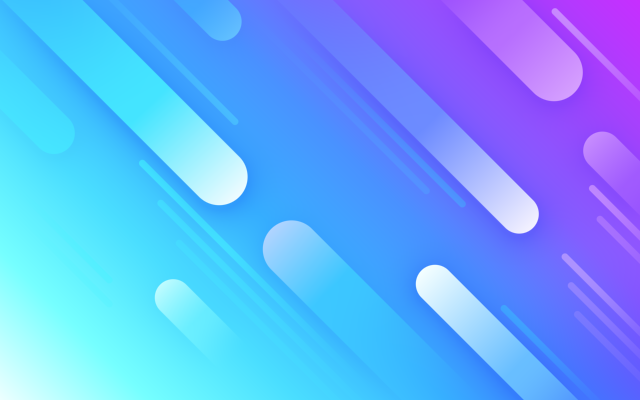
A Shadertoy shader for this background:

```glsl
const vec2 UP_LEFT = vec2(-0.70711, 0.70711);
const vec2 DOWN_RIGHT = -UP_LEFT;
const vec3 WHITE = vec3(0.96, 1.0, 1.0);
const vec3 CYAN = vec3(0.27, 0.95, 1.0);
const vec3 SKY = vec3(0.25, 0.72, 1.0);
const vec3 LILAC = vec3(0.83, 0.60, 1.0);
const vec3 SHADOW_TINT = vec3(0.72, 0.76, 0.98);

// Diagonal ramp from pale cyan to magenta
vec3 backdrop(vec2 p, float aspect) {
    vec3 ramp[8] = vec3[8](
        vec3(0.93, 1.00, 1.00), vec3(0.46, 1.00, 1.00),
        vec3(0.29, 0.87, 1.00), vec3(0.22, 0.71, 1.00),
        vec3(0.29, 0.57, 1.00), vec3(0.52, 0.37, 1.00),
        vec3(0.64, 0.27, 0.99), vec3(0.78, 0.18, 1.00));
    float t = clamp((p.x + p.y) / (aspect + 1.0), 0.0, 1.0) * 7.0;
    int i = min(int(t), 6);
    vec3 color = mix(ramp[i], ramp[i + 1], t - float(i));
    float corner = smoothstep(0.9, 1.6, p.x) * smoothstep(0.4, 0.0, p.y);
    return color - vec3(0.02, 0.12, 0.0) * corner;
}

// Distance to a round-ended bar running endlessly along its tail
float barDistance(vec2 q, vec2 tail, float radius) {
    return length(q - tail * max(dot(q, tail), 0.0)) - radius;
}

float coverage(float dist, float pixel) {
    return smoothstep(0.75 * pixel, -0.75 * pixel, dist);
}

// Bar blending from tip to body at the bend, then fading out by reach
vec3 drawBar(vec3 base, vec2 q, vec2 tail, float radius, vec4 tip, vec4 body,
             float bend, float reach, float shadow, float pixel) {
    float along = dot(q, tail);
    float fade = 1.0 - smoothstep(bend, reach, along);
    float dist = barDistance(q, tail, radius);

    float below = barDistance(q + vec2(0.0, 0.012), tail, radius);
    float shade = shadow * fade * exp(-max(below, 0.0) * 28.0);
    base = mix(base, base * SHADOW_TINT, shade);

    float blend = clamp((along + radius) / (bend + radius), 0.0, 1.0);
    vec4 paint = mix(tip, body, blend);
    return mix(base, paint.rgb, paint.a * fade * coverage(dist, pixel));
}

// Evenly stepped thin lines, each fainter than the last
vec3 drawStreaks(vec3 base, vec2 p, vec2 start, vec2 stride, int count,
                 vec2 tail, vec4 paint, float decay, float reach, float pixel) {
    for (int i = 0; i < count; i++) {
        vec2 q = p - start - stride * float(i);
        base = drawBar(base, q, tail, 0.0085, paint, paint, 0.0, reach, 0.0, pixel);
        paint.a *= decay;
    }
    return base;
}

void mainImage(out vec4 fragColor, in vec2 fragCoord) {
    float pixel = 1.0 / iResolution.y;
    vec2 p = fragCoord * pixel;
    vec3 color = backdrop(p, iResolution.x * pixel);

    // Thin streaks on the cyan side
    color = drawStreaks(color, p, vec2(0.356, 0.592), vec2(0.046, -0.100), 3,
        DOWN_RIGHT, vec4(CYAN, 0.85), 0.55, 0.85, pixel);
    color = drawStreaks(color, p, vec2(0.273, 0.300), vec2(0.0, -0.060), 2,
        UP_LEFT, vec4(CYAN, 0.40), 0.5, 0.35, pixel);
    color = drawStreaks(color, p, vec2(0.5875, 0.696), vec2(0.0), 1,
        UP_LEFT, vec4(0.30, 0.78, 1.0, 0.80), 1.0, 0.65, pixel);

    // Thin streaks on the violet side
    color = drawStreaks(color, p, vec2(1.156, 0.490), vec2(-0.090, 0.033), 2,
        UP_LEFT, vec4(0.32, 0.64, 1.0, 0.85), 0.6, 0.68, pixel);
    color = drawStreaks(color, p, vec2(1.3875, 0.971), vec2(0.0), 1,
        DOWN_RIGHT, vec4(LILAC, 0.85), 1.0, 0.50, pixel);
    color = drawStreaks(color, p, vec2(1.481, 0.529), vec2(0.019, -0.077), 2,
        DOWN_RIGHT, vec4(LILAC, 0.80), 0.5, 0.32, pixel);
    color = drawStreaks(color, p, vec2(1.4125, 0.358), vec2(0.0155, -0.072), 3,
        DOWN_RIGHT, vec4(0.74, 0.62, 1.0, 0.80), 0.55, 0.40, pixel);
    color = drawStreaks(color, p, vec2(1.260, 0.229), vec2(0.0), 1,
        DOWN_RIGHT, vec4(SKY, 0.70), 1.0, 0.42, pixel);

    // Wide bars with tails toward the upper left
    color = drawBar(color, p - vec2(0.135, 0.667), UP_LEFT, 0.052,
        vec4(CYAN, 0.55), vec4(CYAN, 0.40), 0.08, 0.38, 0.12, pixel);
    color = drawBar(color, p - vec2(0.548, 0.558), UP_LEFT, 0.071,
        vec4(WHITE, 0.97), vec4(0.27, 0.91, 1.0, 0.95), 0.25, 0.95, 0.65, pixel);
    color = drawBar(color, p - vec2(0.556, 0.946), UP_LEFT, 0.048,
        vec4(0.42, 0.82, 1.0, 0.75), vec4(SKY, 0.60), 0.07, 0.24, 0.12, pixel);
    color = drawBar(color, p - vec2(1.298, 0.465), UP_LEFT, 0.049,
        vec4(0.97, 0.96, 1.0, 0.98), vec4(0.43, 0.56, 1.0, 0.92), 0.32, 0.98, 0.55, pixel);
    color = drawBar(color, p - vec2(1.385, 0.819), UP_LEFT, 0.072,
        vec4(0.87, 0.67, 1.0, 0.90), vec4(0.76, 0.48, 1.0, 0.80), 0.14, 0.40, 0.40, pixel);

    // Wide bars with tails toward the lower right
    color = drawBar(color, p - vec2(1.506, 0.623), DOWN_RIGHT, 0.048,
        vec4(0.82, 0.60, 1.0, 0.85), vec4(0.66, 0.39, 1.0, 0.70), 0.10, 0.24, 0.30, pixel);
    color = drawBar(color, p - vec2(0.729, 0.377), DOWN_RIGHT, 0.072,
        vec4(0.72, 0.84, 1.0, 0.95), vec4(0.24, 0.79, 1.0, 0.92), 0.14, 0.62, 0.30, pixel);
    color = drawBar(color, p - vec2(1.0875, 0.290), DOWN_RIGHT, 0.048,
        vec4(WHITE, 1.0), vec4(0.42, 0.76, 1.0, 0.95), 0.29, 0.62, 0.60, pixel);
    color = drawBar(color, p - vec2(0.433, 0.256), DOWN_RIGHT, 0.046,
        vec4(0.80, 1.0, 1.0, 0.90), vec4(0.48, 0.97, 1.0, 0.60), 0.08, 0.22, 0.10, pixel);

    fragColor = vec4(color, 1.0);
}
```
